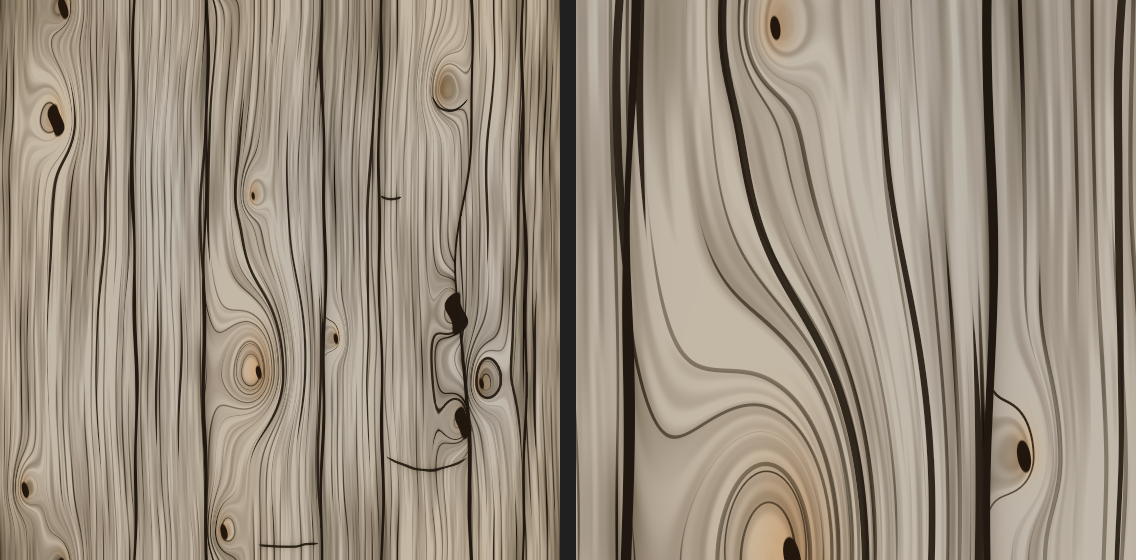
Left, the full canvas; right, a detail of the centre.
This texture is drawn by a WebGL 2 fragment shader. Its source:

```glsl
#version 300 es
precision highp float;
// Weathered grey planks with dark seams, knots, cracks and long streaks of grain.
// A warped coordinate runs across the grain: bumps in it bend its contours around
// the knots, and streaks, thin lines and cracks are all drawn along those contours.
uniform vec2 u_resolution;
out vec4 outColor;

const float TAU = 6.2831853;
const int SEAMS = 6;
const float SEAM_X[SEAMS] = float[](0.240, 0.367, 0.577, 0.680, 0.841, 0.936);
const float SEAM_WIDTH = 0.0027;
const float LINE_COUNT = 84.0;    // thin grain lines across the canvas
const float LINE_WIDTH = 0.0013;
const float CRACK_COUNT = 22.0;   // candidate long cracks across the canvas
const float CRACK_WIDTH = 0.0025;
const float KNOT_PULL = 2.1;      // above 1.2 the grain closes into rings
const float BASE_TONE = 4.45;     // position on the ramp below

// Knots: centre, size, radius of the open hole
const int KNOTS = 11;
const vec4 KNOT[KNOTS] = vec4[](
  vec4(0.100, 0.785, 0.040, 0.012), vec4(0.045, 0.125, 0.024, 0.006),
  vec4(0.113, 0.985, 0.028, 0.008), vec4(0.452, 0.650, 0.022, 0.003),
  vec4(0.462, 0.335, 0.058, 0.005), vec4(0.400, 0.050, 0.026, 0.006),
  vec4(0.600, 0.395, 0.020, 0.004), vec4(0.790, 0.840, 0.034, 0.000),
  vec4(0.815, 0.440, 0.032, 0.016), vec4(0.860, 0.315, 0.032, 0.004),
  vec4(0.827, 0.245, 0.034, 0.012));

// Cross breaks: centre, half length, curvature
const int BREAKS = 4;
const vec4 BREAK[BREAKS] = vec4[](
  vec4(0.762, 0.160, 0.076, 4.5), vec4(0.515, 0.026, 0.056, 0.8),
  vec4(0.698, 0.645, 0.019, 14.0), vec4(0.803, 0.800, 0.034, 24.0));

// Wood tones from deepest gap to bleached surface
const vec3 TONE[6] = vec3[](
  vec3(0.08, 0.05, 0.03), vec3(0.26, 0.22, 0.17), vec3(0.42, 0.38, 0.32),
  vec3(0.56, 0.51, 0.44), vec3(0.66, 0.61, 0.55), vec3(0.76, 0.72, 0.66));
const vec3 RUST = vec3(1.06, 0.94, 0.80);

float hash(vec2 p) { return fract(sin(dot(p, vec2(127.1, 311.7))) * 43758.5453); }

// Value noise that tiles after the given whole number of cells
float noise(vec2 p, vec2 cells) {
  vec2 i = floor(p), f = fract(p);
  f = f * f * f * (f * (f * 6.0 - 15.0) + 10.0);
  vec2 a = mod(i, cells), b = mod(i + 1.0, cells);
  return mix(mix(hash(a), hash(vec2(b.x, a.y)), f.x),
             mix(hash(vec2(a.x, b.y)), hash(b), f.x), f.y);
}
float tiled(vec2 p, vec2 cells) { return noise(p * cells, cells); }

// Returns the plank index and the distance to its nearest wavy seam
float plank(vec2 p, out float gap) {
  float id = 0.0;
  gap = 1.0;
  for (int i = 0; i < SEAMS; i++) {
    float k = float(i);
    float x = SEAM_X[i] + 0.0035 * sin(TAU * (p.y + 0.37 * k))
            + 0.0015 * sin(TAU * (4.0 * p.y + 0.61 * k));
    if (i == 4) x -= 0.028 * exp(-pow((p.y - 0.52) / 0.16, 2.0));
    id += step(x, p.x);
    gap = min(gap, abs(p.x - x));
  }
  return mod(id, float(SEAMS));
}

float stroke(float d, float width, float px) {
  return clamp((width - d) / px + 0.5, 0.0, 1.0) * smoothstep(0.0, 0.0007, width);
}

// Distance to the middle of a grain cell, in canvas units
float cellDistance(float u, float count, float px) {
  float slope = length(vec2(dFdx(u), dFdy(u))) / px;
  return abs(fract(u) - 0.5) / clamp(slope, 0.3 * count, 3.0 * count);
}

void main() {
  vec2 p = gl_FragCoord.xy / u_resolution;
  float px = 1.0 / min(u_resolution.x, u_resolution.y);
  float gap, unused;
  float id = plank(p, gap);

  // Grain coordinate, bent by slow noise and by the knots
  float grain = p.x + 0.17 * id + 0.030 * tiled(p, vec2(6.0, 3.0))
              + 0.006 * tiled(p, vec2(18.0, 7.0));
  float core = 0.0, hole = 0.0;
  for (int i = 0; i < KNOTS; i++) {
    vec4 k = KNOT[i];
    vec2 d = p - k.xy;
    d -= round(d);
    vec2 q = d / (k.z * vec2(1.0, d.y > 0.0 ? 2.3 : 1.5));
    float same = plank(k.xy, unused) == id ? 1.0 : 0.0;
    float side = mod(float(i), 2.0) * 2.0 - 1.0;
    grain += same * side * KNOT_PULL * k.z * exp(-dot(q, q));
    core += same * exp(-5.0 * dot(q, q));
    float bend = 0.4 * k.w * sin(d.y * 90.0);
    hole = max(hole, stroke(length(vec2(d.x + bend, d.y / 2.4)), k.w, px));
  }

  // Streaks and stains
  float tone = BASE_TONE + 0.5 * (hash(vec2(id, 7.0)) - 0.5) - 0.7 * core;
  vec2 g = vec2(grain, p.y);
  tone += 1.7 * (tiled(g, vec2(54.0, 3.0)) - 0.5) + 1.7 * (tiled(g, vec2(150.0, 6.0)) - 0.5);
  tone += 1.5 * (tiled(g, vec2(340.0, 14.0)) - 0.5) + 1.5 * (tiled(p, vec2(9.0, 4.0)) - 0.5);

  // Thin grain lines and long tapering cracks
  float u = grain * LINE_COUNT + 0.5 * tiled(g, vec2(40.0, 6.0));
  float ink = noise(vec2(floor(u), p.y * 5.0), vec2(LINE_COUNT, 5.0));
  float thin = stroke(cellDistance(u, LINE_COUNT, px), LINE_WIDTH * smoothstep(0.2, 0.9, ink), px);
  float c = grain * CRACK_COUNT + 0.3 * tiled(g, vec2(20.0, 5.0));
  float open = noise(vec2(floor(c), p.y * 3.0), vec2(CRACK_COUNT, 3.0));
  float crack = stroke(cellDistance(c, CRACK_COUNT, px), CRACK_WIDTH * smoothstep(0.52, 0.95, open), px);
  tone = min(tone, 5.0) - 2.3 * thin;

  // Cross breaks with a soft shadow
  for (int i = 0; i < BREAKS; i++) {
    vec4 b = BREAK[i];
    vec2 d = p - b.xy;
    float off = d.y - b.w * d.x * d.x + 0.006 * (tiled(p, vec2(40.0)) - 0.5);
    float inside = 1.0 - smoothstep(0.8 * b.z, b.z, abs(d.x));
    crack = max(crack, stroke(abs(off), 0.0022 * inside, px));
    tone -= 0.9 * inside * exp(-abs(off) / 0.006);
  }

  // Seams, rounded plank edges and open holes
  float seam = stroke(gap, SEAM_WIDTH * (0.6 + 0.8 * tiled(p, vec2(5.0, 9.0))), px);
  tone -= 1.7 * exp(-gap / 0.007);
  tone = mix(tone, 0.25, max(0.92 * crack, max(seam, hole)));

  // Colour ramp with faint warm and cool patches
  tone = clamp(tone, 0.0, 4.999);
  int step0 = int(tone);
  vec3 color = mix(TONE[step0], TONE[step0 + 1], fract(tone));
  color *= mix(vec3(1.02, 1.0, 0.96), vec3(0.98, 1.0, 1.03), tiled(p, vec2(7.0, 3.0)));
  color *= mix(vec3(1.0), RUST, min(core, 1.0));
  outColor = vec4(color, 1.0);
}
```
